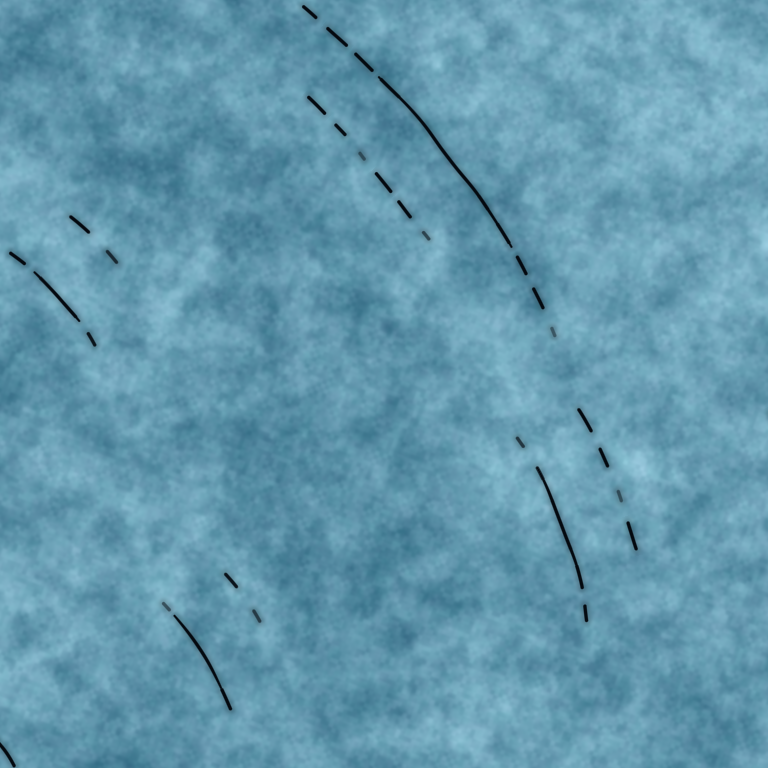
Write a three.js fragment shader that draws this texture.

```glsl
// Mottled blue ground crossed by a few thin, dark, curved broken strokes.
// The ground is layered value noise with faint arching bands; each stroke is an
// arc with a solid core and loose dashes, followed by a sparser companion.
#define GROUND vec3(0.381, 0.594, 0.681)
#define TINT vec3(1.0, 0.96, 0.90)
#define INK vec3(0.015, 0.035, 0.06)
#define GRAIN_SCALE 23.0
#define GRAIN_GAIN 0.125
#define BAND_GAIN 0.10
#define LINE_HALF 0.0022
#define EDGE 0.0011
#define DASH_PERIOD 0.048
#define PAIR_GAP 0.085
#define HALO 0.16

varying vec2 vUv;

float hash(vec2 p) {
  vec3 q = fract(vec3(p.xyx) * 0.1031);
  q += dot(q, q.yzx + 33.33);
  return fract((q.x + q.y) * q.z);
}

// Value noise, centred on zero
float noise(vec2 p) {
  vec2 i = floor(p), f = fract(p);
  f = f * f * f * (f * (f * 6.0 - 15.0) + 10.0);
  float low = mix(hash(i), hash(i + vec2(1.0, 0.0)), f.x);
  float high = mix(hash(i + vec2(0.0, 1.0)), hash(i + vec2(1.0, 1.0)), f.x);
  return mix(low, high, f.y) - 0.5;
}

// Cloudy grain: rotated octaves that fade slowly, so fine detail stays visible
float grain(vec2 p) {
  mat2 turn = mat2(0.8, 0.6, -0.6, 0.8);
  float sum = 0.0, amp = 1.0;
  p *= GRAIN_SCALE;
  for (int i = 0; i < 4; i++) {
    sum += amp * noise(p + 40.0);
    p = turn * p * 1.97 + 7.3;
    amp *= 0.77;
  }
  return sum;
}

vec3 ground(vec2 p) {
  vec2 q = p - vec2(-0.2, 0.0);
  vec2 polar = vec2(length(q), atan(q.y, q.x));
  float band = noise(polar * vec2(9.0, 3.0) + 20.0)
             + 0.6 * noise(polar * vec2(21.0, 6.0) + 50.0);
  float light = GRAIN_GAIN * grain(p) + BAND_GAIN * band;
  light += 0.05 * smoothstep(1.3, 1.9, p.x + p.y);
  float hue = noise(p * 60.0 + 90.0) + noise(p * 130.0 + 10.0);
  return GROUND + TINT * light + hue * vec3(0.016, -0.006, 0.004);
}

float cover(float d) {
  return 1.0 - smoothstep(-EDGE, EDGE, d);
}

// x: ink, y: soft halo. Input is arc length and offset from the arc.
vec2 brokenStroke(vec2 sr, float halfLen, float core, float seed) {
  sr.y += 0.006 * noise(vec2(sr.x * 14.0, seed));
  float taper = 1.0 - 0.4 * min(1.0, pow(sr.x / max(core, 0.01), 2.0));
  float solid = length(vec2(max(abs(sr.x) - core, 0.0), sr.y)) - LINE_HALF * taper;

  // Loose dashes, one per cell along the arc
  float cell = floor(sr.x / DASH_PERIOD);
  float mid = (cell + 0.5) * DASH_PERIOD;
  float rnd = hash(vec2(cell + 60.0, seed));
  float dashHalf = DASH_PERIOD * mix(0.10, 0.34, rnd);
  float dash = length(vec2(max(abs(sr.x - mid) - dashHalf, 0.0), sr.y)) - LINE_HALF;
  float present = step(abs(mid), halfLen);
  float strength = present * smoothstep(-0.35, 0.45, rnd);

  float ink = max(cover(solid), cover(dash) * strength);
  float near = min(solid, dash + 1.0 - present);
  return vec2(ink, exp(-pow(max(near, 0.0) / 0.005, 2.0)));
}

vec2 strokes(vec2 p) {
  vec2 result = vec2(0.0);
  for (int i = 0; i < 6; i++) {
    // Four long strokes on an inner ring, two short ones near the border
    float n = float(i);
    bool inner = i < 4;
    float ringAngle = inner ? 1.06 - 1.53 * n : -0.09 - 2.23 * (n - 4.0);
    vec2 home = vec2(0.41, 0.48) + (inner ? 0.36 : 0.61) * vec2(cos(ringAngle), sin(ringAngle));
    float halfLen = 0.27 / (1.0 + 0.75 * n);

    // Strokes fall to the right and steepen toward the lower right
    float slope = 0.82 + 0.78 * home.x * (1.0 - home.y);
    vec2 along = vec2(cos(slope), -sin(slope));
    vec2 outward = vec2(sin(slope), cos(slope));
    float radius = halfLen / 0.24;
    vec2 q = p - home + outward * radius;
    vec2 sr = vec2(radius * atan(dot(q, along), dot(q, outward)), length(q) - radius);

    result = max(result, brokenStroke(sr, halfLen, halfLen * 0.52, n + 3.0));
    float side = i == 0 ? -1.0 : 1.0;
    vec2 beside = sr - vec2(-0.2 * halfLen, side * PAIR_GAP);
    if (inner) result = max(result, brokenStroke(beside, halfLen * 0.5, -1.0, n + 23.0));
  }
  return result;
}

void main() {
  vec2 mark = strokes(vUv);
  vec3 color = ground(vUv) * (1.0 - HALO * mark.y);
  gl_FragColor = vec4(mix(color, INK, mark.x), 1.0);
}
```
